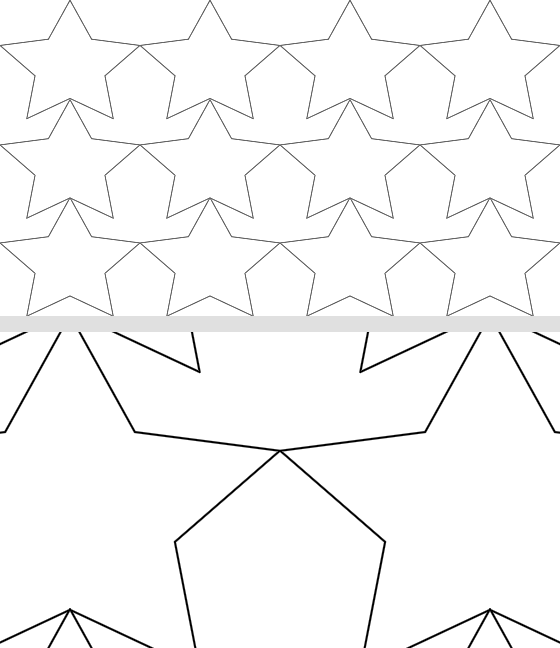
Top, the full canvas; bottom, a detail of the centre.
Write a Shadertoy shader that draws this pattern.

```glsl
#define COLUMNS 4.0
#define ROWS 3
#define ROW_PITCH 0.3125
#define MIDDLE_DROP 0.0023
#define TOP_MARGIN 0.0006
#define STAR_RADII vec2(0.2327, 0.2073)
#define INNER_RATIO 0.5
#define LINE_WIDTH 0.0022
#define FILTER_PIXELS 1.15
#define INK vec3(0.0)
#define PAPER vec3(1.0)

const float PI = 3.14159;

float segmentDistance(vec2 p, vec2 a, vec2 b) {
    vec2 ap = p - a, ab = b - a;
    return length(ap - ab * clamp(dot(ap, ab) / dot(ab, ab), 0.0, 1.0));
}

// Corners alternate between the outer and inner ellipse, clockwise from the top
vec2 starCorner(int k) {
    float angle = float(k) * PI / 5.0;
    float reach = (k % 2 == 0) ? 1.0 : INNER_RATIO;
    return STAR_RADII * reach * vec2(sin(angle), cos(angle));
}

// Distance to the outline; the left half mirrors the right
float starOutline(vec2 p) {
    p.x = abs(p.x);
    float d = 1e5;
    for (int k = 0; k < 5; k++) {
        d = min(d, segmentDistance(p, starCorner(k), starCorner(k + 1)));
    }
    return d;
}

// Share of the filter footprint covered by a line at distance d
float lineCoverage(float d, float footprint) {
    float halfLine = 0.5 * LINE_WIDTH, halfFoot = 0.5 * footprint;
    float overlap = min(d + halfLine, halfFoot) - max(d - halfLine, -halfFoot);
    return clamp(overlap / footprint, 0.0, 1.0);
}

void mainImage(out vec4 fragColor, in vec2 fragCoord) {
    vec2 p = fragCoord / iResolution.y;
    float columnPitch = iResolution.x / iResolution.y / COLUMNS;
    float x = (fract(p.x / columnPitch) - 0.5) * columnPitch;

    // Rows overlap, so every row is tested
    float d = 1e5;
    for (int row = 0; row < ROWS; row++) {
        float drop = (row == 1) ? MIDDLE_DROP : 0.0;
        float centerY = 1.0 - TOP_MARGIN - STAR_RADII.y - float(row) * ROW_PITCH - drop;
        d = min(d, starOutline(vec2(x, p.y - centerY)));
    }

    float ink = lineCoverage(d, FILTER_PIXELS / iResolution.y);
    fragColor = vec4(mix(PAPER, INK, ink), 1.0);
}
```
